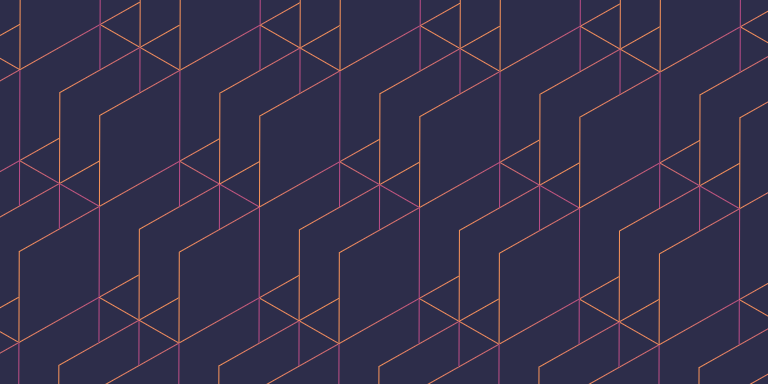
Write a Shadertoy shader that draws this pattern.

```glsl
// Thin isometric line lattice with orange-to-magenta strokes on dark indigo.

const vec3 INDIGO  = vec3(0.178, 0.178, 0.289);
const vec3 ORANGE  = vec3(0.96, 0.57, 0.35);
const vec3 MAGENTA = vec3(0.72, 0.29, 0.53);

// All lengths are fractions of the canvas height.
const vec2  GRID_STEP  = vec2(0.1042, 0.0592); // one isometric diagonal step
const vec2  ANCHOR     = vec2(0.8854, 0.8155); // a lattice node
const float TILT       = 0.0036;               // slight clockwise lean
const float LINE_WIDTH = 0.0027;

// Share of a pixel covered by a line whose centre is dist away.
float lineCoverage(float dist, float width, float pixel) {
    float half_ = 0.5 * width;
    float inner = max(dist - 0.5 * pixel, -half_);
    float outer = min(dist + 0.5 * pixel, half_);
    return max(outer - inner, 0.0) / pixel;
}

// Keeps the strongest stroke; rgb is its tint, a its coverage.
// Warmth runs from 0 (magenta) to 1 (orange) along the segment a-b.
void stroke(inout vec4 ink, vec2 p, vec2 a, vec2 b, float warmA, float warmB, float pixel) {
    vec2 pa = (p - a) * GRID_STEP;
    vec2 ba = (b - a) * GRID_STEP;
    float t = clamp(dot(pa, ba) / dot(ba, ba), 0.0, 1.0);
    float cover = lineCoverage(length(pa - ba * t), LINE_WIDTH, pixel);
    if (cover > ink.a) ink = vec4(mix(MAGENTA, ORANGE, mix(warmA, warmB, t)), cover);
}

// One repeat, in grid steps from its lower-left node.
void drawMotif(inout vec4 ink, vec2 p, float crossWarmth, float pixel) {
    vec2 node = vec2(0.0), peak = vec2(2.0, 2.0), crossing = vec2(3.0, 1.0);
    vec2 rise = vec2(0.0, 4.0), diagonal = vec2(2.0, 2.0);

    // Large panel
    stroke(ink, p, node, node + rise, 1.0, 1.0, pixel);
    stroke(ink, p, node + rise, node + rise + diagonal, 1.0, 0.35, pixel);
    stroke(ink, p, node, peak, 0.95, 0.1, pixel);
    stroke(ink, p, node, node - 1.5 * rise, 0.05, 0.0, pixel);

    // Narrow panel behind it
    stroke(ink, p, crossing, crossing + rise, 0.9, 1.0, pixel);
    stroke(ink, p, crossing + rise, crossing + rise + diagonal, 1.0, 0.3, pixel);
    stroke(ink, p, crossing, crossing - 0.5 * rise, 0.1, 0.0, pixel);

    // Falling diagonal and the two short spurs
    stroke(ink, p, peak, crossing, mix(0.6, 1.0, crossWarmth), crossWarmth, pixel);
    stroke(ink, p, crossing, vec2(4.0, 0.0), crossWarmth, crossWarmth, pixel);
    stroke(ink, p, peak, peak + 0.5 * diagonal, 0.7, 1.0, pixel);
    stroke(ink, p, crossing, crossing + 0.5 * diagonal, 0.9, 1.0, pixel);
}

// Staggered rows: four steps between columns, rows shifted by (2, 6).
vec4 drawLattice(vec2 p, float pixel) {
    vec4 ink = vec4(0.0);
    float nearRow = floor(p.y / 6.0);
    for (int j = -1; j <= 1; j++) {
        float row = nearRow + float(j);
        vec2 q = p - row * vec2(2.0, 6.0);
        float nearColumn = floor(q.x / 4.0);
        float crossWarmth = mix(0.9, 0.15, mod(row, 2.0));
        for (int i = -1; i <= 1; i++) {
            float column = nearColumn + float(i);
            drawMotif(ink, q - vec2(4.0 * column, 0.0), crossWarmth, pixel);
        }
    }
    return ink;
}

void mainImage(out vec4 fragColor, in vec2 fragCoord) {
    float pixel = 1.0 / iResolution.y;
    vec2 p = fragCoord * pixel - ANCHOR;
    p = vec2(p.x - TILT * p.y, p.y + TILT * p.x);

    vec4 ink = drawLattice(p / GRID_STEP, pixel);
    fragColor = vec4(mix(INDIGO, ink.rgb, ink.a), 1.0);
}
```
